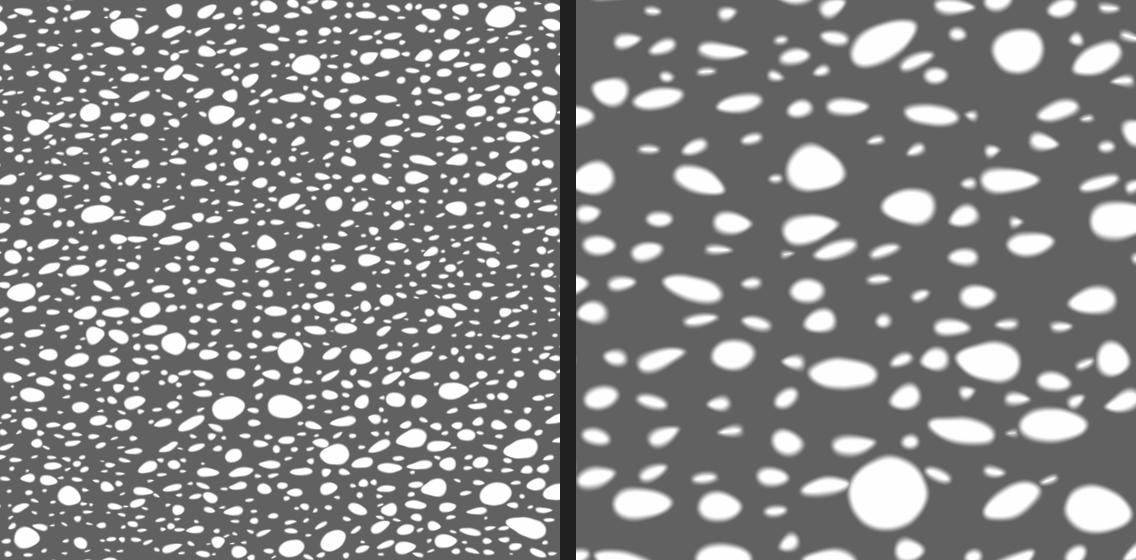
Left: the whole. Right: its middle third, enlarged.
Write a three.js fragment shader that draws this pattern.

```glsl
varying vec2 vUv;

struct Layer { vec2 grid; vec2 radius; float maxAspect; float fill; float seed; };
struct Grain { vec2 center; vec2 semi; vec2 axis; float egg; float radius; };

const vec3 MATRIX_COLOR = vec3(0.38);
const vec3 GRAIN_COLOR = vec3(0.995);
const Layer COARSE = Layer(vec2(9.0, 12.0), vec2(0.011, 0.024), 2.0, 0.62, 3.0);
const Layer MEDIUM = Layer(vec2(18.0, 26.0), vec2(0.0065, 0.0138), 3.2, 0.95, 17.0);
const Layer FINE = Layer(vec2(30.0, 46.0), vec2(0.0035, 0.0078), 3.0, 0.94, 41.0);
const float EDGE = 0.0024;          // half width of the soft rim
const float GAP = 0.0035;           // clearance between grains
const float REACH = 0.014;          // how far a grain crowds smaller ones
const float MIN_SHRINK = 0.42;      // smaller fits are dropped
const float TILT_SPREAD = 0.6;
const float TILT_BIAS = 0.08;
const float EGG_SPREAD = 0.35;
const float REGION_FREQ = 9.0;      // areas of larger and smaller grains
const float REGION_GAIN = 0.15;
const float FLOW_FREQ = 3.0;        // broad warp that breaks up the rows
const float FLOW_AMOUNT = 0.022;
const float RIM_FREQ = 55.0;        // fine warp of the outlines
const float RIM_AMOUNT = 0.0022;
const vec2 FAR_AWAY = vec2(9.0);

vec4 hash4(vec3 cell) {
  vec4 q = fract(cell.xyzx * vec4(0.1031, 0.1030, 0.0973, 0.1099));
  q += dot(q, q.wzxy + 33.33);
  return fract((q.xxyz + q.yzzw) * q.zywx);
}

// Two independent gradient noises share one hash per corner.
vec2 cornerPair(vec2 corner, vec2 offset) {
  vec4 gradients = 2.0 * hash4(vec3(corner, 7.0)) - 1.0;
  return vec2(dot(gradients.xy, offset), dot(gradients.zw, offset));
}

vec2 noisePair(vec2 p) {
  vec2 i = floor(p), f = fract(p);
  vec2 u = f * f * (3.0 - 2.0 * f);
  vec2 e = vec2(1.0, 0.0);
  return mix(mix(cornerPair(i, f), cornerPair(i + e, f - e), u.x),
             mix(cornerPair(i + e.yx, f - e.yx), cornerPair(i + 1.0, f - 1.0), u.x), u.y);
}

// The grain of the cell at p, moved by probe cells; rows are shifted at random.
Grain makeGrain(vec2 p, vec2 probe, Layer layer) {
  float row = floor(p.y * layer.grid.y + probe.y);
  float shift = fract(row * 0.618 + 0.37 * sin(row * 5.1));
  float column = floor(p.x * layer.grid.x + shift + probe.x);
  vec4 shape = hash4(vec3(column, row, layer.seed));
  vec4 pose = hash4(vec3(column, row, layer.seed + 9.0));
  vec2 middle = vec2(column + 0.5 - shift, row + 0.5) / layer.grid;
  vec2 room = 0.5 / layer.grid - EDGE;

  Grain g;
  float region = 1.0 + REGION_GAIN * sin(middle.y * REGION_FREQ + 3.0 * middle.x - 2.5);
  g.radius = region * mix(layer.radius.x, layer.radius.y, shape.x * sqrt(shape.x));
  float stretch = sqrt(mix(1.1, layer.maxAspect, shape.y));
  g.semi = g.radius * vec2(stretch, 1.0 / stretch);
  g.axis = normalize(vec2(1.0, TILT_BIAS + TILT_SPREAD * (pose.x + pose.y - 1.0)));
  g.egg = EGG_SPREAD * (2.0 * shape.w - 1.0);

  // Keep the whole grain inside its cell.
  vec2 extent = 1.06 * vec2(length(g.semi * g.axis), length(g.semi * g.axis.yx));
  vec2 slack = room / extent;
  float scale = min(1.0, min(slack.x, slack.y));
  g.semi *= scale;
  g.center = middle + (room - extent * scale) * (2.0 * pose.zw - 1.0);
  if (shape.z > layer.fill) g.center = FAR_AWAY;
  return g;
}

// Approximate signed distance to a tilted, egg-shaped ellipse.
float grainDistance(vec2 p, Grain g) {
  vec2 d = p - g.center + 0.00001;
  vec2 q = vec2(dot(g.axis, d), g.axis.x * d.y - g.axis.y * d.x);
  q.y /= 1.0 + g.egg * clamp(q.x / g.semi.x, -1.0, 1.0);
  vec2 unit = q / g.semi;
  float k = length(unit);
  return k * (k - 1.0) / length(unit / g.semi);
}

// Shrinks a grain into the free space, or drops it.
Grain fitGrain(Grain g, float space) {
  float scale = clamp((space - GAP) / (1.2 * g.radius), 0.0, 1.0);
  if (scale < MIN_SHRINK) g.center = FAR_AWAY;
  g.semi *= max(scale, MIN_SHRINK);
  return g;
}

vec2 quadrant(float i) { return vec2(mod(i, 2.0), floor(i * 0.5)) - 0.5; }

float coarseSpace(vec2 p) {
  float d = 1.0;
  for (int i = 0; i < 4; i++)
    d = min(d, grainDistance(p, makeGrain(p, quadrant(float(i)), COARSE)));
  return d;
}

// Fitting is only needed where the unfitted grain is within reach.
float mediumDistance(vec2 p, vec2 probe, float reach) {
  Grain g = makeGrain(p, probe, MEDIUM);
  float d = grainDistance(p, g);
  if (d < reach) d = grainDistance(p, fitGrain(g, coarseSpace(g.center)));
  return d;
}

void main() {
  vec2 p = vUv + FLOW_AMOUNT * noisePair(vUv * FLOW_FREQ) + RIM_AMOUNT * noisePair(vUv * RIM_FREQ);
  float d = min(grainDistance(p, makeGrain(p, vec2(0.0), COARSE)), mediumDistance(p, vec2(0.0), EDGE));
  Grain small = makeGrain(p, vec2(0.0), FINE);
  if (d > -EDGE && grainDistance(p, small) < EDGE) {
    float space = coarseSpace(small.center);
    for (int i = 0; i < 4; i++)
      space = min(space, mediumDistance(small.center, quadrant(float(i)), REACH));
    d = min(d, grainDistance(p, fitGrain(small, space)));
  }
  gl_FragColor = vec4(mix(GRAIN_COLOR, MATRIX_COLOR, smoothstep(-EDGE, EDGE, d)), 1.0);
}
```
